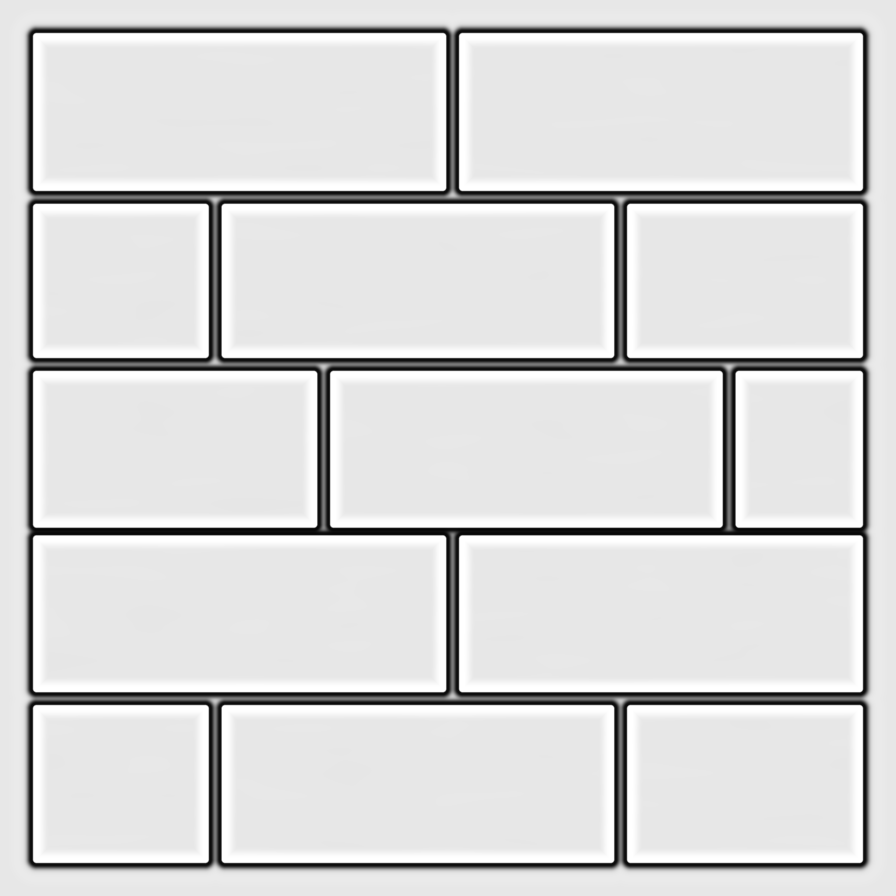
This pattern is drawn by a Shadertoy shader. Its source:

```glsl
const int ROWS = 5;
const float FRAME_MIN = 0.0338;
const float FRAME_MAX = 0.9662;
const float ROW_HEIGHT = (FRAME_MAX - FRAME_MIN) / float(ROWS);
const float BRICK_LENGTH = 0.4525;
const float JOINT_INSET = 0.0071;
const float TIGHT_INSET = 0.0042;
const float FRAME_INSET = 0.003;
const float CORNER_RADIUS = 0.004;
const float BASE_TONE = 0.906;

vec2 hashGradient(vec2 cell) {
    float h = fract(sin(dot(cell, vec2(127.1, 311.7))) * 43758.5);
    return vec2(cos(6.2832 * h), sin(6.2832 * h));
}

float gradientNoise(vec2 p) {
    vec2 i = floor(p), f = fract(p);
    vec2 u = f * f * f * (f * (f * 6.0 - 15.0) + 10.0);
    float a = dot(hashGradient(i), f);
    float b = dot(hashGradient(i + vec2(1, 0)), f - vec2(1, 0));
    float c = dot(hashGradient(i + vec2(0, 1)), f - vec2(0, 1));
    float d = dot(hashGradient(i + vec2(1, 1)), f - vec2(1, 1));
    return mix(mix(a, b, u.x), mix(c, d, u.x), u.y);
}

float roundedBox(vec2 p, vec2 lower, vec2 upper, float radius) {
    vec2 q = abs(p - 0.5 * (lower + upper)) - 0.5 * (upper - lower) + radius;
    return length(max(q, 0.0)) + min(max(q.x, q.y), 0.0) - radius;
}

// Clips joints to the frame and absorbs slivers beside it
float snapToFrame(float x, float tolerance) {
    if (x < FRAME_MIN + tolerance) return FRAME_MIN;
    if (x > FRAME_MAX - tolerance) return FRAME_MAX;
    return x;
}

float sideInset(float x) {
    return x == FRAME_MIN || x == FRAME_MAX ? FRAME_INSET : JOINT_INSET;
}

// Bed joints are numbered from the top; the third is pressed tight
float bedInset(int bed) {
    if (bed == 0 || bed == ROWS) return FRAME_INSET;
    return bed == 3 ? TIGHT_INSET : JOINT_INSET;
}

// Bond offset cycles every three rows
float firstJoint(int row) {
    int phase = row % 3;
    return phase == 0 ? 0.5052 : (phase == 1 ? 0.2402 : 0.3613);
}

// Light transmitted beside a brick: dark at its rim, clear farther out
float rimShadow(float dist) {
    float t = max(dist - 0.002, 0.0) / 0.0046;
    return 1.0 - 0.95 * exp(-t * t);
}

// x: distance to the nearest brick, y: combined light in the grout
vec2 brickWall(vec2 p) {
    float nearest = 1.0, light = 1.0;
    for (int row = 0; row < ROWS; row++) {
        float top = FRAME_MAX - float(row) * ROW_HEIGHT;
        float upperY = top - bedInset(row);
        float lowerY = top - ROW_HEIGHT + bedInset(row + 1);
        for (int k = -1; k <= 1; k++) {
            float start = firstJoint(row) + float(k) * BRICK_LENGTH;
            float left = snapToFrame(start, 0.03);
            float right = snapToFrame(start + BRICK_LENGTH, 0.03);
            if (right <= left) continue;
            vec2 lower = vec2(left + sideInset(left), lowerY);
            vec2 upper = vec2(right - sideInset(right), upperY);
            float dist = roundedBox(p, lower, upper, CORNER_RADIUS);
            nearest = min(nearest, dist);
            light *= rimShadow(dist);
        }
    }
    return vec2(nearest, light);
}

void mainImage(out vec4 fragColor, in vec2 fragCoord) {
    vec2 uv = fragCoord / iResolution.xy;
    vec2 wall = brickWall(uv);
    float softness = max(0.0011, 0.7 / iResolution.y);

    // Faint horizontal streaks and a white bevel inside each brick
    float face = BASE_TONE + 0.005 * gradientNoise(uv * vec2(9.0, 40.0));
    float bevel = 1.0 - smoothstep(0.005, 0.018, -wall.x);
    float brick = mix(face, 1.0, bevel);

    // Grout and outer margin, with a faint glow past the shadow
    float glow = 0.012 * smoothstep(0.01, 0.017, wall.x)
                       * (1.0 - smoothstep(0.018, 0.03, wall.x));
    float grout = (BASE_TONE + glow) * wall.y;

    float tone = mix(brick, grout, smoothstep(-softness, softness, wall.x));
    fragColor = vec4(vec3(tone), 1.0);
}
```
